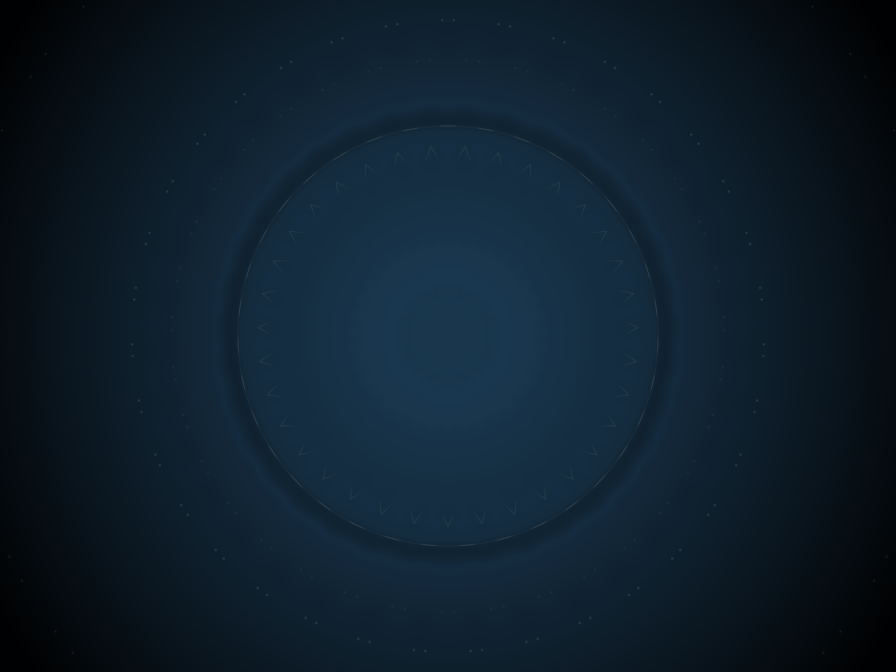
A WebGL 1 fragment shader for this background:

```glsl
precision highp float;

uniform vec2 u_resolution;

const float TAU = 6.2831853;
const float PETALS = 35.0;

float bump(float x, float width) {
    return exp(-x * x / (width * width));
}

float segmentDistance(vec2 p, vec2 a, vec2 b) {
    vec2 ab = b - a;
    return length(p - a - ab * clamp(dot(p - a, ab) / dot(ab, ab), 0.0, 1.0));
}

// Mirrored pair of dots within one angular cell
float dotPair(float cell, float r, float ringRadius, float spread, float size, float pixel) {
    float arc = (abs(cell) - spread) * TAU / PETALS * r;
    float d = length(vec2(arc, r - ringRadius));
    return 1.0 - smoothstep(size - pixel, size + pixel, d);
}

void main() {
    float pixel = 1.0 / u_resolution.y;
    vec2 p = (gl_FragCoord.xy - 0.5 * u_resolution) * pixel;
    float r = length(p);

    // Angular cells, counted clockwise from the top
    float turn = atan(p.x, p.y) * PETALS / TAU;
    float topCell = fract(turn + 0.5) - 0.5;
    float sideCell = fract(turn) - 0.5;
    float wave = cos(turn * TAU);
    float arc = sideCell * TAU / PETALS * r;

    // Radial glow fading into a dark surround
    float falloff = length(p * vec2(1.04, 0.97));
    float light = 0.298 * (1.0 - pow(min(falloff / 0.80, 1.0), 1.6)) + 0.006;

    // Faint scalloped discs around the centre
    light -= 0.012 * (1.0 - smoothstep(0.065, 0.085, r + 0.003 * wave));
    light += 0.012 * (1.0 - smoothstep(0.132, 0.150, r + 0.004 * wave));
    light -= 0.008 * bump(r - 0.225 + 0.004 * wave, 0.035);
    vec3 color = light * vec3(0.32, 0.70, 1.0);

    // Dark groove and soft rippled rims
    float groove = smoothstep(0.304, 0.318, r) * (1.0 - smoothstep(0.322, 0.348, r + 0.0015 * wave));
    color *= 1.0 - 0.17 * groove;
    color += vec3(0.005, 0.007, 0.015) * bump(r - 0.346 + 0.0015 * wave, 0.009);
    color += vec3(0.005, 0.002, 0.008) * bump(r - 0.375 - 0.002 * wave, 0.022);
    color -= vec3(0.002, 0.005, 0.007) * bump(r - 0.43, 0.025) * (0.5 + 0.5 * wave);

    // Dim beads between the chevrons
    float bead = bump(length(vec2(topCell * TAU / PETALS * r, r - 0.279)), 0.012);
    color += vec3(0.001, 0.004, 0.012) * bead;

    // Thin ring broken into dashes
    float ring = 1.0 - smoothstep(0.0, 0.0003 + pixel, abs(r - 0.3125));
    float dash = 0.25 + 0.75 * smoothstep(-0.2, 0.8, wave);
    color = mix(color, vec3(0.30, 0.37, 0.36), 0.42 * ring * dash);

    // Chevrons pointing outward, fading towards their feet
    float chevronDistance = segmentDistance(vec2(abs(arc), r), vec2(0.0, 0.283), vec2(0.009, 0.265));
    float chevron = 1.0 - smoothstep(0.0, 0.0003 + pixel, chevronDistance);
    float fade = smoothstep(0.262, 0.283, r);
    color = mix(color, vec3(0.27, 0.33, 0.33), chevron * (0.08 + 0.24 * fade));

    // Three rings of paired dots
    float dots = 0.42 * dotPair(topCell, r, 0.470, 0.103, 0.0016, pixel);
    dots += 0.20 * dotPair(sideCell, r, 0.411, 0.130, 0.0014, pixel);
    dots += 0.20 * dotPair(sideCell, r, 0.731, 0.156, 0.0016, pixel);
    color = mix(color, vec3(0.28, 0.38, 0.40), dots);

    gl_FragColor = vec4(max(color, 0.0), 1.0);
}
```
